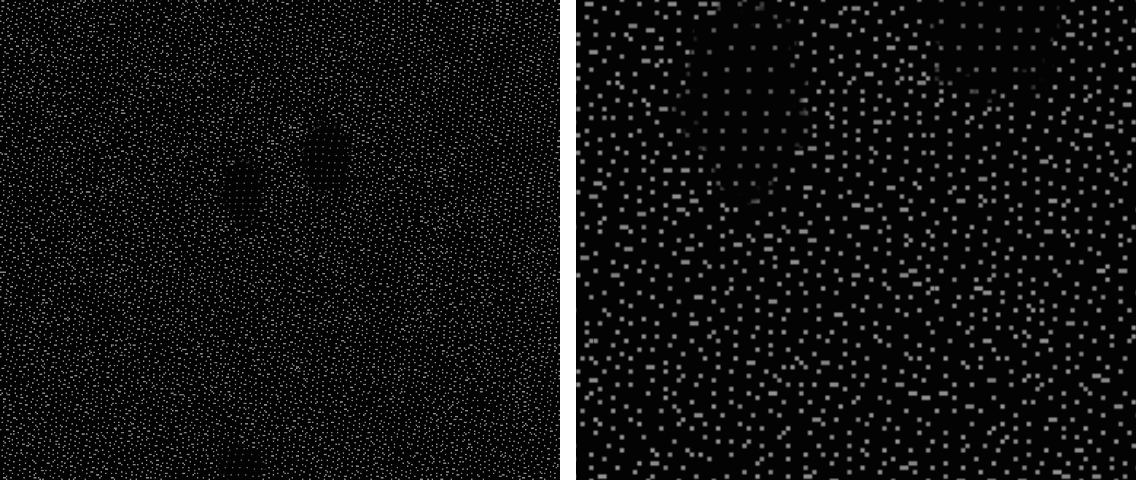
Left, the full canvas; right, a detail of the centre.
Reproduce this texture procedurally as a WebGL 1 fragment shader.

```glsl
precision highp float;
// Fine grey dither dots on black: irregular grain, combed columns at upper right, dim sparse patches.

uniform vec2 u_resolution;

const float GRAINS = 384.0;          // dither grains across the canvas width
const float SPACING = 3.5;           // grains between dots
const float PATCH_SPACING = 4.6;     // grains between dots inside the patches
const float JITTER = 0.46;           // dot scatter, in cells
const float ORDERED_JITTER = 0.14;   // scatter where the dots form columns
const float WARP = 0.8;              // bending of the dot lattice, in cells
const float WARP_FREQUENCY = 0.13;
const float SLANT = 0.16;            // lean of the columns
const float PAIR_SHARE = 0.17;       // dots joined by a second grain
const float DIAGONAL_SHARE = 0.35;   // pairs that lie on a diagonal
const float SOFTNESS = 0.25;         // half width of the edge blur, in grains
const float PATCH_TONE = 0.72;
const vec3 BACKGROUND = vec3(0.012);
const vec3 DOT_COLOR = vec3(0.55);

float hash(vec2 p) {
    vec3 q = fract(vec3(p.xyx) * 0.1031);
    q += dot(q, q.yzx + 33.33);
    return fract((q.x + q.y) * q.z);
}

vec2 hash2(vec2 p) {
    return vec2(hash(p + 17.3), hash(p + 61.7));
}

float cornerSlope(vec2 corner, vec2 offset) {
    float angle = 6.2832 * hash(corner + 211.0);
    return dot(vec2(cos(angle), sin(angle)), offset);
}

float gradientNoise(vec2 p) {
    vec2 i = floor(p);
    vec2 f = p - i;
    vec2 w = f * f * f * (f * (f * 6.0 - 15.0) + 10.0);
    vec2 e = vec2(1.0, 0.0);
    float low = mix(cornerSlope(i, f), cornerSlope(i + e, f - e), w.x);
    float high = mix(cornerSlope(i + e.yx, f - e.yx), cornerSlope(i + 1.0, f - 1.0), w.x);
    return mix(low, high, w.y);
}

vec2 latticeWarp(vec2 p) {
    vec2 q = p * WARP_FREQUENCY;
    return WARP * vec2(gradientNoise(q), gradientNoise(q + 43.0));
}

// How strongly dots line up in columns, at a point in canvas widths
float columnOrder(vec2 p) {
    float wave = 0.25 * gradientNoise(p * 6.0 + 9.0);
    return smoothstep(1.1, 1.6, p.x + 0.9 * p.y + wave);
}

// Coverage of one soft square grain with lower left corner lo
float softGrain(vec2 p, vec2 lo, float blur) {
    vec2 overlap = min(p + blur, lo + 1.0) - max(p - blur, lo);
    vec2 cover = clamp(overlap / (2.0 * blur), 0.0, 1.0);
    return cover.x * cover.y;
}

// Scattered dots and pairs snapped to the grain lattice
float dotLayer(vec2 grain, float spacing, float regularity, float blur) {
    vec2 p = grain / spacing;
    p.x -= SLANT * p.y;
    vec2 cell = floor(p + latticeWarp(p));
    float ink = 0.0;
    for (int y = -1; y <= 1; y++) {
        for (int x = -1; x <= 1; x++) {
            vec2 id = cell + vec2(float(x), float(y));
            vec2 rest = id + 0.5;
            vec2 place = vec2(rest.x + SLANT * rest.y, rest.y) * spacing / GRAINS;
            float order = max(regularity, columnOrder(place));

            // Neighbouring columns are staggered by half a cell
            float oddColumn = mod(id.x, 2.0);
            float stagger = (0.5 * oddColumn - 0.25) * (1.0 - regularity);
            float scatter = mix(JITTER, ORDERED_JITTER, order) * (1.0 - regularity);
            vec2 center = rest + vec2(0.0, stagger) + (hash2(id) - 0.5) * scatter;
            center -= latticeWarp(center);
            center.x += SLANT * center.y;

            // Some dots get a second grain beside them or on a diagonal
            float pairChance = PAIR_SHARE + 0.25 * order * (1.0 - 2.0 * oddColumn);
            float pair = step(hash(id + 97.0), pairChance * (1.0 - regularity));
            float diagonal = step(hash(id + 157.0), DIAGONAL_SHARE * (1.0 - order));
            float side = sign(hash(id + 183.0) - 0.5);
            vec2 lo = floor(center * spacing);
            float shape = softGrain(grain, lo, blur);
            shape += pair * softGrain(grain, lo + vec2(1.0, side * diagonal), blur);
            ink = max(ink, shape * mix(0.9, 1.06, hash(id + 139.0)));
        }
    }
    return ink;
}

float ellipse(vec2 p, vec2 center, vec2 radius) {
    return length((p - center) / radius);
}

// One inside the three dim patches, with a ragged edge
float patchMask(vec2 p) {
    float d = ellipse(p, vec2(0.582, 0.577), vec2(0.043, 0.066));
    d = min(d, ellipse(p, vec2(0.434, 0.512), vec2(0.037, 0.058)));
    d = min(d, ellipse(p, vec2(0.434, 0.024), vec2(0.041, 0.036)));
    return 1.0 - smoothstep(0.85, 1.1, d + 0.4 * gradientNoise(p * 60.0));
}

void main() {
    vec2 p = gl_FragCoord.xy / u_resolution.x;
    vec2 grain = p * GRAINS;
    float blur = max(SOFTNESS, 0.33 * GRAINS / u_resolution.x);
    float dense = dotLayer(grain, SPACING, 0.0, blur);
    float sparse = PATCH_TONE * dotLayer(grain, PATCH_SPACING, 1.0, blur);
    float ink = mix(dense, sparse, patchMask(p));
    gl_FragColor = vec4(mix(BACKGROUND, DOT_COLOR, ink), 1.0);
}
```
